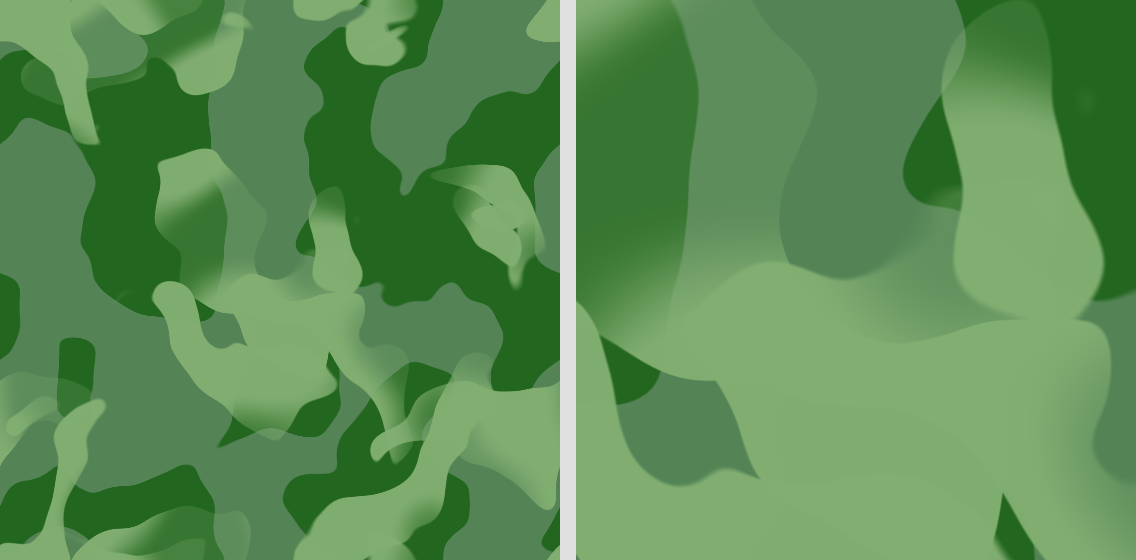
Left: the whole. Right: its middle third, enlarged.
This pattern is drawn by a WebGL 1 fragment shader. Its source:

```glsl
precision highp float;

uniform vec2 u_resolution;

const float TAU = 6.2831853;
const vec3 DARK_GREEN = vec3(0.135, 0.400, 0.125);
const vec3 GREY_GREEN = vec3(0.330, 0.515, 0.335);
const vec3 LIGHT_GREEN = vec3(0.510, 0.685, 0.445);

float hash(vec2 cell, float seed) {
  vec3 q = fract(vec3(cell + 17.0, seed + 5.0) * vec3(0.1031, 0.1030, 0.0973));
  q += dot(q, q.yzx + 33.33);
  return fract((q.x + q.y) * q.z);
}

// Slope contribution of one lattice corner, wrapped to the period
float corner(vec2 cell, vec2 offset, float period, float seed) {
  float angle = TAU * hash(mod(cell, period), seed);
  return dot(vec2(cos(angle), sin(angle)), offset);
}

// Tileable gradient noise with zero mean; each seed shifts the lattice
float noise(vec2 uv, float period, float seed) {
  vec2 shift = vec2(hash(vec2(3.0, 8.0), seed), hash(vec2(9.0, 2.0), seed));
  vec2 p = uv * period + shift;
  vec2 cell = floor(p);
  vec2 f = p - cell;
  vec2 w = f * f * f * (f * (f * 6.0 - 15.0) + 10.0);
  vec2 e = vec2(1.0, 0.0);
  float bottom = mix(corner(cell, f, period, seed),
                     corner(cell + e.xy, f - e.xy, period, seed), w.x);
  float top = mix(corner(cell + e.yx, f - e.yx, period, seed),
                  corner(cell + e.xx, f - e.xx, period, seed), w.x);
  return mix(bottom, top, w.y);
}

vec2 noise2(vec2 uv, float period, float seed) {
  return vec2(noise(uv, period, seed), noise(uv, period, seed + 1.0));
}

// Broad bends plus small lobes along the outlines
vec2 warp(vec2 uv, float seed) {
  return uv + 0.120 * noise2(uv, 4.0, seed)
            + 0.055 * noise2(uv, 9.0, seed + 2.0)
            + 0.010 * noise2(uv, 18.0, seed + 4.0);
}

float blobMask(vec2 uv, float period, float threshold, float seed) {
  const float softness = 0.006;
  float height = noise(warp(uv, seed + 10.0), period, seed);
  return smoothstep(threshold - softness, threshold + softness, height);
}

// Slowly varying opacity, mostly near solid
float blobOpacity(vec2 uv, float seed) {
  return mix(0.22, 0.97, smoothstep(-0.25, 0.06, noise(uv, 4.0, seed)));
}

void main() {
  vec2 uv = gl_FragCoord.xy / u_resolution;

  // Ground patches
  vec3 color = mix(DARK_GREEN, GREY_GREEN, blobMask(uv, 5.0, 0.015, 21.0));

  // Overlapping translucent light patches
  for (int i = 0; i < 3; i++) {
    float seed = 50.0 + 31.0 * float(i);
    float cover = blobMask(uv, 4.0, 0.21, seed) * blobOpacity(uv, seed + 20.0);
    color = mix(color, LIGHT_GREEN, cover);
  }

  gl_FragColor = vec4(color, 1.0);
}
```
